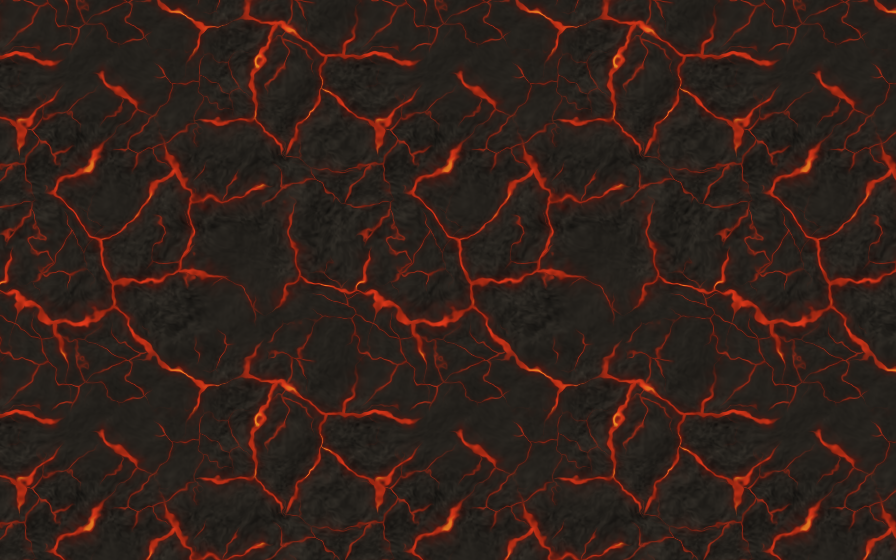
A WebGL 1 fragment shader for this texture:

```glsl
precision highp float;
uniform vec2 u_resolution;

#define TILE 0.64
#define MAIN_CELLS 4.0
#define FINE_CELLS 9.0
#define MAIN_WIDTH 0.0100
#define FINE_WIDTH 0.0032
#define POOL_WIDTH 0.024
#define GLOW_REACH 0.011
#define WARP 0.15
#define ROCK vec3(0.142, 0.130, 0.112)
#define EMBER vec3(0.370, 0.085, 0.055)
#define LAVA vec3(0.900, 0.225, 0.105)
#define HOT vec3(0.980, 0.620, 0.150)

vec2 hash2(vec2 p) {
    vec2 q = vec2(dot(p, vec2(127.1, 311.7)), dot(p, vec2(269.5, 183.3)));
    return fract(sin(q) * 43758.545);
}

// Wraps a lattice point so that everything repeats with the tile
vec2 wrap(vec2 cell, float period) {
    return floor(mod(cell + 0.5, period));
}

float noise(vec2 p, float period) {
    vec2 x = p * period, c = floor(x), f = x - c;
    f = f * f * (3.0 - 2.0 * f);
    float a = hash2(wrap(c, period) + period).x;
    float b = hash2(wrap(c + vec2(1.0, 0.0), period) + period).x;
    float d = hash2(wrap(c + vec2(0.0, 1.0), period) + period).x;
    float e = hash2(wrap(c + 1.0, period) + period).x;
    return mix(mix(a, b, f.x), mix(d, e, f.x), f.y);
}

float fbm(vec2 p, float period) {
    float sum = 0.0, gain = 0.5;
    for (int i = 0; i < 5; i++) {
        sum += gain * noise(p, period);
        period *= 2.0;
        gain *= 0.5;
    }
    return sum;
}

// Distances to the nearest and second nearest cell borders
vec2 borders(vec2 p, float cells) {
    vec2 x = p * cells, base = floor(x), f = x - base;
    vec2 nearest = vec2(0.0);
    float best = 9.0;
    for (int j = -1; j <= 1; j++) {
        for (int i = -1; i <= 1; i++) {
            vec2 g = vec2(float(i), float(j));
            vec2 r = g + hash2(wrap(base + g, cells) + 3.0 * cells) - f;
            float d = dot(r, r);
            if (d < best) { best = d; nearest = r; }
        }
    }
    float first = 9.0, second = 9.0;
    for (int j = -2; j <= 2; j++) {
        for (int i = -2; i <= 2; i++) {
            vec2 g = vec2(float(i), float(j));
            vec2 r = g + hash2(wrap(base + g, cells) + 3.0 * cells) - f;
            vec2 across = r - nearest;
            if (dot(across, across) > 0.0001) {
                float d = dot(0.5 * (nearest + r), normalize(across));
                second = min(second, max(first, d));
                first = min(first, d);
            }
        }
    }
    return vec2(first, second) / cells;
}

float line(float d, float width, float soft) {
    return 1.0 - smoothstep(width - soft, width + soft, d);
}

void main() {
    vec2 p = gl_FragCoord.xy / (u_resolution.y * TILE);
    float pixel = 1.0 / (u_resolution.y * TILE);

    // Jagged crack paths
    vec2 bend = vec2(fbm(p, 6.0), fbm(p + 0.37, 6.0)) - 0.48;
    vec2 jag = vec2(noise(p, 46.0), noise(p + 0.37, 46.0)) - 0.5;
    vec2 q = p + WARP * bend + 0.011 * jag;
    vec2 wide = borders(q, MAIN_CELLS);
    float thin = borders(q + 0.6 * WARP * bend.yx, FINE_CELLS).x;

    // Rough rock, lit from one side, with coarser speckled patches
    vec2 s = p + 0.10 * bend;
    float relief = fbm(s, 14.0) - fbm(s + vec2(-0.007, 0.009), 14.0);
    float patches = smoothstep(0.42, 0.80, noise(p, 6.0));
    float grain = noise(s, 120.0) - 0.5;
    float shade = 0.90 + 0.18 * fbm(p, 9.0) + relief * (0.9 + 1.3 * patches);
    shade += grain * (0.12 + 0.28 * patches);
    vec3 color = ROCK * max(shade, 0.35);

    // Cracks fade out, swell, and pool at some junctions
    float open = smoothstep(0.26, 0.56, noise(p + 0.21, 7.0));
    float fineOpen = smoothstep(0.46, 0.74, noise(p + 0.63, 9.0));
    float swell = noise(p, 15.0);
    float pool = exp(-wide.y / 0.016) * smoothstep(0.55, 0.90, noise(p + 0.11, 4.0));
    float ragged = 0.65 + 0.7 * noise(p, 50.0);
    float width = MAIN_WIDTH * open * (0.20 + 0.75 * swell * swell) * ragged;
    width += POOL_WIDTH * pool * open;
    float fineWidth = FINE_WIDTH * fineOpen * (0.3 + 0.7 * swell) * ragged;

    // Dark red glow, then molten cores with yellow streaks
    float glow = open * exp(-max(wide.x - width, 0.0) / GLOW_REACH);
    glow = max(glow, 0.75 * fineOpen * exp(-thin / (0.6 * GLOW_REACH)));
    color = mix(color, EMBER, 0.72 * glow * (0.5 + 0.9 * noise(p, 60.0)));

    float core = open * line(wide.x, width, 0.0018 + 0.6 * pixel);
    float fineCore = 0.65 * fineOpen * line(thin, fineWidth, 0.0014 + 0.6 * pixel);
    float mottle = 0.50 + 0.26 * noise(p, 70.0) + 0.30 * noise(p, 23.0);
    color = mix(color, LAVA * mottle, clamp(max(core, fineCore), 0.0, 1.0));

    float streak = smoothstep(0.66, 0.90, noise(p + 0.47, 21.0)) * line(wide.x, 0.5 * width, 0.002);
    color = mix(color, HOT, 0.80 * streak * core);

    gl_FragColor = vec4(color, 1.0);
}
```
